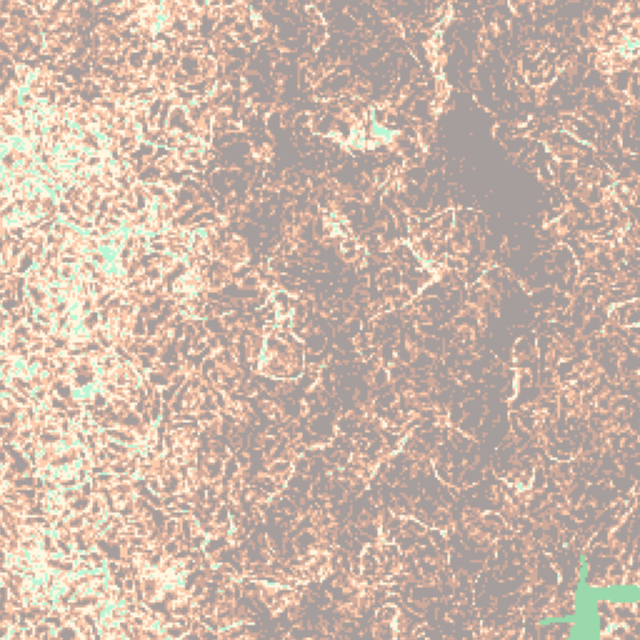
Reproduce this texture map procedurally as a three.js fragment shader.

```glsl
// Terrain-like map: grainy veined land in grey, tan and cream, with rivers and a small green lake.
#define GRID 256.0        // grain cells across the canvas
#define VEIN_FREQ 52.0    // meandering fine veins
#define SPECK_FREQ 105.0  // small mottling
#define VEIN_GAIN 1.15
#define SPECK_GAIN 0.42
#define HASH_GAIN 0.2
#define RIVER_GAIN 0.3
#define TONE_SHIFT -0.035  // overall share of bright land

const vec3 GREY  = vec3(0.65, 0.62, 0.61);
const vec3 TAN   = vec3(0.82, 0.67, 0.61);
const vec3 PEACH = vec3(0.99, 0.80, 0.68);
const vec3 CREAM = vec3(1.00, 0.97, 0.88);
const vec3 MINT  = vec3(0.72, 0.97, 0.84);
const vec3 GREEN = vec3(0.60, 0.85, 0.67);

varying vec2 vUv;

float hash(vec2 p) {
  vec3 q = fract(vec3(p.xyx) * 0.1031);
  q += dot(q, q.yzx + 33.33);
  return fract((q.x + q.y) * q.z);
}

vec2 gradientAt(vec2 cell) {
  float a = 6.2832 * hash(cell + 7.0);
  return vec2(cos(a), sin(a));
}

// Gradient noise, roughly -0.7 to 0.7
float noise(vec2 p) {
  vec2 i = floor(p), f = p - i;
  vec2 u = f * f * f * (f * (f * 6.0 - 15.0) + 10.0);
  vec2 e = vec2(1.0, 0.0);
  return mix(mix(dot(gradientAt(i), f), dot(gradientAt(i + e), f - e), u.x),
             mix(dot(gradientAt(i + e.yx), f - e.yx), dot(gradientAt(i + 1.0), f - 1.0), u.x), u.y);
}

float blob(vec2 p, vec2 centre, vec2 radius) {
  vec2 d = (p - centre) / radius;
  return exp(-dot(d, d));
}

float segment(vec2 p, vec2 a, vec2 b) {
  vec2 ab = b - a;
  return length(p - a - ab * clamp(dot(p - a, ab) / dot(ab, ab), 0.0, 1.0));
}

// Thin broken line along the zero contour of a noise field
float river(vec2 p, float freq) {
  float line = 1.0 - smoothstep(0.0015, 0.0045, abs(noise(p * freq)) / freq);
  return line * smoothstep(-0.12, 0.12, noise(p * 7.0 + freq));
}

// Broad distribution of bright and dark land
float landTone(vec2 p) {
  float t = 0.21 * (1.0 - smoothstep(0.22, 0.42, p.x));
  t += 0.13 * blob(p, vec2(0.08, 0.68), vec2(0.13, 0.16));
  t += 0.11 * blob(p, vec2(0.25, 0.43), vec2(0.13, 0.08));
  t += 0.16 * blob(p, vec2(0.07, 0.07), vec2(0.08, 0.06));
  t += 0.42 * blob(p, vec2(0.98, 0.94), vec2(0.06, 0.04));
  t += 0.45 * blob(p, vec2(0.685, 0.90), vec2(0.013, 0.07));
  t += 0.36 * blob(p, vec2(0.57, 0.79), vec2(0.06, 0.018));
  t += 0.38 * blob(p, vec2(0.53, 0.62), vec2(0.018, 0.04));
  t -= 0.22 * blob(p, vec2(0.74, 0.87), vec2(0.06, 0.13));
  t -= 0.16 * blob(p, vec2(0.50, 0.75), vec2(0.09, 0.05));
  t -= 0.15 * blob(p, vec2(0.14, 0.92), vec2(0.02, 0.08));
  float channel = min(segment(p, vec2(0.72, 0.79), vec2(0.83, 0.62)),
                      segment(p, vec2(0.83, 0.62), vec2(0.80, 0.47)));
  return t - 0.25 * (1.0 - smoothstep(0.01, 0.06, channel));
}

// Signed distance to the branching lake
float lake(vec2 p) {
  float d = segment(p, vec2(0.915, 0.0), vec2(0.92, 0.065)) - 0.023;
  d = min(d, segment(p, vec2(0.92, 0.07), vec2(1.0, 0.075)) - 0.012);
  d = min(d, segment(p, vec2(0.91, 0.07), vec2(0.912, 0.13)) - 0.006);
  return min(d, segment(p, vec2(0.91, 0.04), vec2(0.85, 0.022)) - 0.006);
}

// Flat colour of one grain cell
vec3 cellColour(vec2 cell) {
  vec2 uv = (cell + 0.5) / GRID;
  vec2 bend = vec2(noise(uv * 17.0 + 3.7), noise(uv * 17.0 + 41.3));
  vec2 p = uv + 0.03 * bend;
  float water = lake(uv + 0.018 * bend + 0.004 * noise(uv * 90.0));

  float v = TONE_SHIFT + landTone(p);
  v += 0.22 * noise(p * 6.0 + 11.0) + 0.24 * noise(p * 15.0 + 5.0);
  v += VEIN_GAIN * (0.17 - abs(noise(mat2(0.8, 0.6, -0.6, 0.8) * p * VEIN_FREQ)));
  v += SPECK_GAIN * noise(mat2(0.6, 0.8, -0.8, 0.6) * uv * SPECK_FREQ + 19.0);
  v += HASH_GAIN * (hash(cell + 101.0) - 0.5);

  // Scattered streams, then the main courses
  float course = min(segment(p, vec2(0.71, 1.0), vec2(0.685, 0.79)), segment(p, vec2(0.685, 0.79), vec2(0.63, 0.75)));
  course = min(course, min(segment(p, vec2(0.63, 0.75), vec2(0.645, 0.62)), segment(p, vec2(0.645, 0.62), vec2(0.70, 0.58))));
  course = min(course, min(segment(p, vec2(0.92, 0.15), vec2(0.98, 0.18)), segment(p, vec2(0.98, 0.18), vec2(1.01, 0.26))));
  course = min(course, segment(p, vec2(0.0, 0.265), vec2(0.09, 0.262)));
  float stream = max(river(p, 6.0), river(p + 2.3, 11.0));
  stream = max(stream, 1.0 - smoothstep(0.001, 0.005, course));
  v += RIVER_GAIN * stream + 0.15 * (1.0 - smoothstep(0.0, 0.008, water));

  vec3 c = mix(GREY, TAN, step(0.0, v));
  c = mix(c, PEACH, step(0.18, v));
  c = mix(c, CREAM, step(0.33, v));
  c = mix(c, MINT, step(0.53, v));
  return mix(c, GREEN, step(water, 0.0));
}

void main() {
  // Soft blend between neighbouring cells
  vec2 q = vUv * GRID - 0.5;
  vec2 i = floor(q), f = smoothstep(0.0, 1.0, q - i);
  vec3 low = mix(cellColour(i), cellColour(i + vec2(1.0, 0.0)), f.x);
  vec3 high = mix(cellColour(i + vec2(0.0, 1.0)), cellColour(i + 1.0), f.x);
  gl_FragColor = vec4(mix(low, high, f.y), 1.0);
}
```
